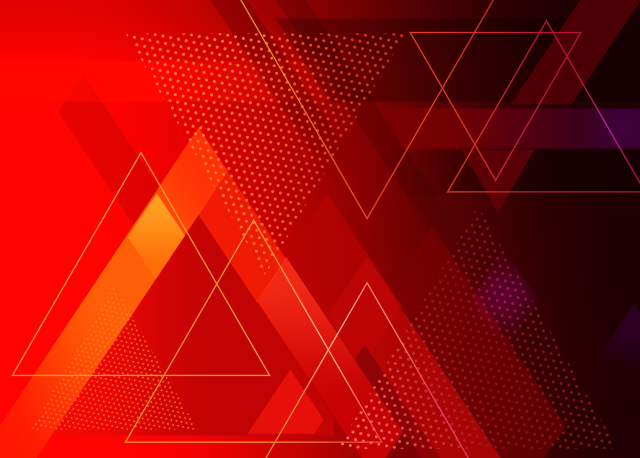
Reproduce this background procedurally as a WebGL 2 fragment shader.

```glsl
#version 300 es
precision highp float;

uniform vec2 u_resolution;
out vec4 outColor;

float pixel;

float cover(float d) {
    return clamp(0.5 - d / pixel, 0.0, 1.0);
}

// Parallelogram hanging from its apex: size is the reach down-left and down-right.
float panel(vec2 p, vec2 apex, vec2 size) {
    vec2 q = p - apex;
    vec2 arm = 0.5 * vec2(-q.x, q.x) - q.y / 3.0;
    vec2 d = max(-arm, arm - size) / 0.6;
    return cover(max(d.x, d.y));
}

// Signed distance to an equilateral triangle; facing is 1 for upright, -1 for inverted.
float triangle(vec2 p, vec2 apex, float height, float facing) {
    float drop = (apex.y - p.y) * facing;
    return max(abs(p.x - apex.x) * 0.866 - drop * 0.5, drop - height);
}

float outline(vec2 p, vec2 apex, float height, float facing) {
    return cover(abs(triangle(p, apex, height, facing)) - 0.008);
}

// Horizontal strip between two heights.
float strip(vec2 p, float low, float high) {
    return cover(max(low - p.y, p.y - high));
}

// Tilted hexagonal lattice of dots.
float dots(vec2 p, float spacing, float radius) {
    vec2 q = mat2(0.98, 0.2, -0.2, 0.98) * p / spacing;
    vec2 cell = vec2(1.0, 1.732);
    vec2 a = mod(q, cell) - 0.5 * cell;
    vec2 b = mod(q + 0.5 * cell, cell) - 0.5 * cell;
    return cover(min(length(a), length(b)) * spacing - radius);
}

float glow(vec2 p, vec2 center, float radius) {
    vec2 q = (p - center) / radius;
    return exp(-dot(q, q));
}

void main() {
    // The canvas is 5.49 units high and about 7.68 wide.
    pixel = 5.49 / u_resolution.y;
    vec2 p = gl_FragCoord.xy * pixel;

    // Red field falling into darkness on the right
    float shade = smoothstep(1.0, 7.6, p.x + 0.12 * (p.y - 2.7));
    vec3 color = mix(vec3(1.0, 0.01, 0.0), vec3(0.12, 0.0, 0.01), shade);
    color *= 1.0 - 0.12 * smoothstep(4.6, 5.5, p.y);

    // Horizontal strips
    float fall = p.x + p.y / 1.5;
    color += vec3(0.07, 0.015, 0.0) * strip(p, 4.27, 4.76) * (1.0 - smoothstep(3.0, 5.0, p.x));
    color *= 1.0 - 0.25 * strip(p, 4.27, 5.27) * cover(6.81 - fall);
    color *= 1.0 - 0.35 * strip(p, 3.15, 3.69) * smoothstep(4.6, 6.2, p.x);
    float rightStrip = strip(p, 3.71, 4.19) * smoothstep(3.9, 5.0, p.x);
    color = mix(color, mix(vec3(0.5, 0.0, 0.01), vec3(0.24, 0.0, 0.14), smoothstep(5.0, 7.5, p.x)), rightStrip * 0.75);

    // Slanted bands in the upper half
    color *= 1.0 - 0.18 * cover(abs(fall - 6.4) - 0.22) * smoothstep(3.2, 4.4, p.y);
    color *= 1.0 - 0.14 * cover(abs(fall - 7.15) - 0.18) * smoothstep(1.8, 3.8, p.y);
    color *= 1.0 - 0.1 * panel(p, vec2(1.0, 4.6), vec2(0.3, 1.2));
    float slant = cover(abs(p.x - 6.485 - (p.y - 4.24) / 1.5) - 0.365);
    color = mix(color, vec3(0.36, 0.0, 0.02), 0.75 * slant * cover(4.24 - p.y));
    color = mix(color, vec3(0.4, 0.0, 0.03), 0.8 * cover(triangle(p, vec2(5.97, 2.94), 0.75, -1.0)));

    // Diamonds across the middle
    color = mix(color, vec3(0.72, 0.01, 0.01), 0.7 * panel(p, vec2(3.92, 3.17), vec2(0.5, 0.9)));
    color = mix(color, vec3(0.5, 0.0, 0.01), 0.5 * panel(p, vec2(5.18, 2.78), vec2(0.5, 1.6)));
    color = mix(color, vec3(0.76, 0.02, 0.02), 0.75 * panel(p, vec2(4.4, 2.41), vec2(0.48, 1.7)));
    color = mix(color, vec3(0.46, 0.0, 0.02), 0.6 * panel(p, vec2(4.37, 1.36), vec2(0.3, 1.6)));

    // Glowing chevron around a deep red triangle
    vec2 peak = vec2(2.38, 3.96);
    float reach = 0.5 * (peak.x - p.x) + (peak.y - p.y) / 3.0;
    vec3 ember = mix(vec3(1.0, 0.19, 0.02), vec3(1.0, 0.37, 0.03), smoothstep(0.1, 0.9, reach));
    ember = mix(ember, vec3(1.0, 0.08, 0.0), smoothstep(1.2, 2.5, reach));
    color = mix(color, vec3(0.96, 0.12, 0.02), 0.85 * panel(p, peak, vec2(0.35, 1.05)));
    color = mix(color, ember, panel(p, peak, vec2(2.6, 0.35)));
    vec3 amber = mix(vec3(1.0, 0.42, 0.03), vec3(1.0, 0.62, 0.12), smoothstep(2.2, 3.1, p.y));
    color = mix(color, amber, panel(p, vec2(1.88, 3.17), vec2(0.35)));
    vec3 deep = mix(vec3(0.95, 0.03, 0.01), vec3(0.76, 0.01, 0.01), smoothstep(0.8, 2.7, p.x));
    color = mix(color, deep, panel(p, vec2(2.38, 2.91), vec2(3.0)) * cover(0.27 - p.y) * cover(p.x - 4.0));

    // Bright panels at the foot
    vec3 coral = mix(vec3(0.8, 0.01, 0.02), vec3(0.98, 0.18, 0.09), smoothstep(0.6, 2.3, p.y));
    color = mix(color, coral, 0.9 * panel(p, vec2(3.43, 2.41), vec2(0.35, 1.4)));
    color = mix(color, vec3(0.94, 0.07, 0.04), 0.8 * panel(p, vec2(3.48, 1.06), vec2(0.6, 0.4)) * cover(0.29 - p.y));

    // Violet accents
    color += vec3(0.1, 0.0, 0.16) * glow(p, vec2(6.05, 1.95), 0.35) * panel(p, vec2(6.05, 2.5), vec2(0.4));
    color += vec3(0.05, 0.0, 0.13) * glow(p, vec2(7.6, 1.6), 0.4) * panel(p, vec2(7.6, 1.85), vec2(0.4));
    color += vec3(0.04, 0.0, 0.12) * glow(p, vec2(7.5, 3.95), 0.4) * rightStrip;

    // Dotted triangles
    float coarse = dots(p, 0.095, 0.018);
    vec3 dotColor = mix(vec3(1.0, 0.52, 0.2), vec3(0.9, 0.2, 0.1), smoothstep(2.6, 4.5, p.x));
    color = mix(color, dotColor, 0.9 * coarse * cover(triangle(p, vec2(3.18, 2.19), 2.9, -1.0)));
    color = mix(color, vec3(1.0, 0.5, 0.16), 0.8 * dots(p, 0.062, 0.011) * cover(triangle(p, vec2(1.37, 2.07), 1.73, 1.0)));
    dotColor = mix(vec3(1.0, 0.45, 0.36), vec3(0.55, 0.06, 0.1), smoothstep(4.3, 6.3, p.x + 0.4 * p.y));
    dotColor = mix(dotColor, vec3(0.65, 0.08, 0.4), glow(p, vec2(6.05, 1.95), 0.35));
    color = mix(color, dotColor, 0.9 * coarse * cover(triangle(p, vec2(5.73, 3.02), 2.91, 1.0)));

    // Thin outlined triangles, gold through red to pink
    vec3 ink = mix(vec3(0.93, 0.63, 0.18), vec3(0.95, 0.27, 0.13), smoothstep(3.0, 4.6, p.x));
    ink = mix(ink, vec3(0.78, 0.08, 0.24), smoothstep(5.0, 6.8, p.x));
    ink = mix(ink, vec3(1.0, 0.82, 0.62), 0.9 * glow(p, vec2(4.1, 1.5), 0.9));
    ink = mix(ink, vec3(0.95, 0.25, 0.5), glow(p, vec2(5.3, 0.4), 0.6));
    ink = mix(ink, vec3(0.75, 0.15, 0.7), glow(p, vec2(7.2, 3.95), 0.4));
    float lines = outline(p, vec2(1.69, 3.66), 2.67, 1.0);
    lines = max(lines, outline(p, vec2(3.04, 2.85), 2.66, 1.0));
    lines = max(lines, outline(p, vec2(4.4, 2.87), 4.0, -1.0));
    lines = max(lines, outline(p, vec2(4.4, 2.1), 4.0, 1.0));
    lines = max(lines, outline(p, vec2(5.94, 3.33), 1.77, -1.0));
    lines = max(lines, outline(p, vec2(6.55, 5.24), 2.05, 1.0));
    color = mix(color, ink, 0.9 * lines);

    outColor = vec4(clamp(color, 0.0, 1.0), 1.0);
}
```
